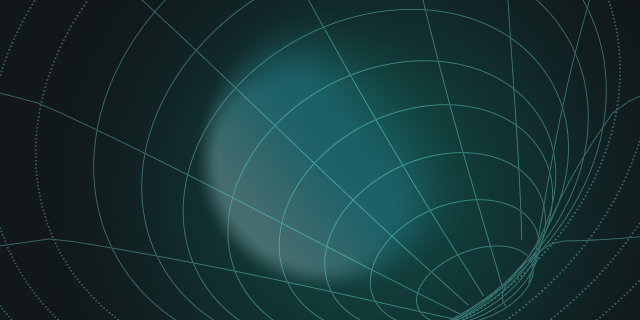
Write a Shadertoy shader that draws this background.

```glsl
// A tilted wireframe funnel of rings and spokes over a soft teal glow on a dark ground.

// Colours
const vec3 GROUND = vec3(0.065, 0.090, 0.100);
const vec3 HALO = vec3(0.070, 0.270, 0.255);
const vec3 DISC_MIST = vec3(0.285, 0.430, 0.435);
const vec3 DISC_BLUE = vec3(0.110, 0.380, 0.405);
const vec3 DISC_TEAL = vec3(0.075, 0.320, 0.300);
const vec3 LINE_DIM = vec3(0.270, 0.520, 0.500);
const vec3 LINE_LIT = vec3(0.310, 0.740, 0.710);

// Glow, in units of the canvas height
const vec2 HALO_CENTER = vec2(1.146, 0.390);
const float HALO_RADIUS = 1.08;
const vec2 DISC_CENTER = vec2(1.020, 0.505);
const float DISC_RADIUS = 0.385;
const vec2 DISC_AXIS = vec2(0.781, 0.625);

// Funnel: ring 0 is the innermost
const int RING_COUNT = 14;
const int FIRST_DOTTED = 8;
const int SPOKE_COUNT = 9;
const int SPOKE_STEPS = 29;
const float SPOKE_FIRST = radians(-48.0);
const float SPOKE_GAP = radians(31.0);
const float SPOKE_TWIST = radians(2.2);
const float LINE_HALF = 0.0014;
const float DOT_RADIUS = 0.0030;
const float DOT_SPACING = 0.0130;
const float LINE_OPACITY = 0.75;
const float TAU = 6.2831853;

// Ring shape at depth k: half width, vertical half chord, shear
vec3 ringShape(float k) {
    float halfWidth = 0.1823 + k * (0.0820 + k * (-0.00091 + k * 0.00026));
    float halfHeight = 0.1224 + k * (0.0755 + k * 0.0013);
    float shear = 0.047 + 0.0104 * k;
    float chord = sqrt(max(halfHeight * halfHeight - shear * shear, 1e-5));
    return vec3(halfWidth, chord, shear);
}

vec2 ringCenter(float k) {
    vec2 c = vec2(1.484, 0.109) + k * vec2(-0.0638, 0.0677);
    c.x += 0.0008 * k * k;
    return c + max(k - 8.0, 0.0) * vec2(0.042, -0.042);
}

// Slight uneven spacing of the middle rings
vec2 ringDrift(float k) {
    return vec2(-0.018, -0.0156) * smoothstep(2.0, 4.0, k) * sin(TAU / 5.0 * (k - 3.0));
}

vec2 spokePoint(float angle, float k) {
    vec3 s = ringShape(k);
    float t = angle + SPOKE_TWIST * (k - 4.0) * smoothstep(0.1, 0.65, cos(angle));
    return ringCenter(k) + vec2(s.x * cos(t), s.z * cos(t) + s.y * sin(t));
}

float segmentDistance(vec2 p, vec2 a, vec2 b) {
    vec2 ab = b - a;
    float h = clamp(dot(p - a, ab) / max(dot(ab, ab), 1e-8), 0.0, 1.0);
    return length(p - a - ab * h);
}

float coverage(float signedDistance, float pixel) {
    return clamp(0.5 - signedDistance / pixel, 0.0, 1.0);
}

float rings(vec2 p, float pixel) {
    float ink = 0.0;
    for (int i = 0; i < RING_COUNT; i++) {
        float k = float(i);
        vec3 s = ringShape(k);
        vec2 v = p - ringCenter(k) - ringDrift(k);
        vec2 q = vec2(v.x / s.x, (v.y - s.z * v.x / s.x) / s.y);
        float r = max(length(q), 1e-4);
        vec2 slope = vec2(q.x / s.x - q.y * s.z / (s.x * s.y), q.y / s.y) / r;
        float d = abs(r - 1.0) / max(length(slope), 1e-4);
        if (i < FIRST_DOTTED) {
            ink = max(ink, coverage(d - LINE_HALF, pixel));
        } else {
            float count = floor(TAU * s.x / DOT_SPACING);
            float along = (fract(atan(q.y, q.x) / TAU * count) - 0.5) * DOT_SPACING;
            ink = max(ink, 0.85 * coverage(length(vec2(d, along)) - DOT_RADIUS, pixel));
        }
    }
    return ink;
}

float spokes(vec2 p, float pixel) {
    float nearest = 10.0;
    for (int j = 0; j < SPOKE_COUNT; j++) {
        float angle = SPOKE_FIRST + SPOKE_GAP * float(j);
        float start = mix(-0.9, 0.3, smoothstep(0.3, 0.7, cos(angle)));
        vec2 a = spokePoint(angle, start);
        for (int i = 1; i <= SPOKE_STEPS; i++) {
            vec2 b = spokePoint(angle, start + 0.5 * float(i));
            nearest = min(nearest, segmentDistance(p, a, b));
            a = b;
        }
    }
    return coverage(nearest - LINE_HALF, pixel);
}

void mainImage(out vec4 fragColor, in vec2 fragCoord) {
    float pixel = 1.0 / iResolution.y;
    vec2 p = fragCoord * pixel;

    // Wide halo
    float halo = 1.0 - smoothstep(0.0, HALO_RADIUS, length(p - HALO_CENTER));
    vec3 color = mix(GROUND, HALO, halo);

    // Disc: crisp and misty at lower left, dissolving to the upper right
    vec2 v = (p - DISC_CENTER) / DISC_RADIUS;
    float s = dot(v, DISC_AXIS);
    float blur = mix(0.14, 0.45, smoothstep(-0.7, 0.6, s));
    float disc = 1.0 - smoothstep(1.0 - blur, 1.0 + 0.6 * blur, length(v));
    disc *= 1.0 - 0.6 * smoothstep(0.2, 1.1, s);
    vec3 discColor = mix(DISC_MIST, DISC_BLUE, smoothstep(-0.95, 0.15, s));
    discColor = mix(discColor, DISC_TEAL, smoothstep(0.15, 0.9, s));
    color = mix(color, discColor, disc);

    // Wireframe
    float ink = max(rings(p, pixel), spokes(p, pixel));
    vec3 lineColor = mix(LINE_DIM, LINE_LIT, clamp(halo * 0.7 + disc * 0.4, 0.0, 1.0));
    color = mix(color, lineColor, LINE_OPACITY * ink);

    fragColor = vec4(color, 1.0);
}
```
